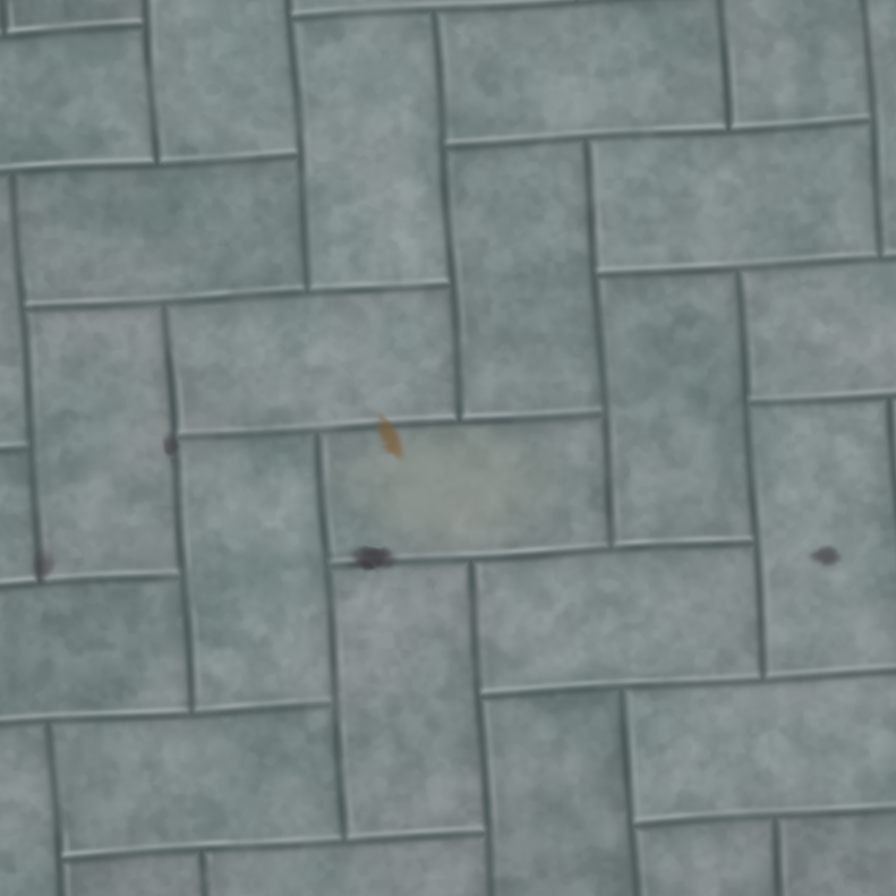
Reproduce this texture procedurally as a Shadertoy shader.

```glsl
const vec2 ORIGIN = vec2(0.354, 0.481);       // corner of one paver, y down
const vec2 STEP_RIGHT = vec2(0.1598, -0.0095); // one paver width along the rows
const vec2 STEP_DOWN = vec2(0.0100, 0.1532);   // one paver width down the columns
const vec3 COOL_STONE = vec3(0.462, 0.528, 0.523);
const vec3 WARM_STONE = vec3(0.522, 0.543, 0.547);
const vec3 JOINT_COLOR = vec3(0.285, 0.335, 0.340);
const vec3 RIM_COLOR = vec3(0.635, 0.670, 0.675);
const vec3 RUST = vec3(0.47, 0.37, 0.23);
const vec3 DIRT = vec3(0.24, 0.23, 0.24);
const vec3 PALE = vec3(0.60, 0.615, 0.575);
const float JOINT_WIDTH = 0.032;  // widths are in paver units
const float RIM_WIDTH = 0.024;
const float RIM_OFFSET = 0.046;
const float SHADE_WIDTH = 0.13;
const float WOBBLE = 0.011;
const float GRAIN = 0.075;
const float MOTTLE = 0.075;
const float PAVER_VARIATION = 0.022;

float hash(vec2 p) {
    return fract(sin(dot(p, vec2(127.1, 311.7))) * 4375.85);
}

vec2 hash2(vec2 p) {
    return vec2(hash(p), hash(p + 47.3));
}

// Smooth cellular noise: random cell values blended by distance, 0 to 1
float cellular(vec2 p) {
    vec2 cell = floor(p), f = fract(p);
    float total = 0.0, weight = 0.0;
    for (int y = -1; y <= 1; y++)
    for (int x = -1; x <= 1; x++) {
        vec2 o = vec2(x, y);
        vec2 d = o + hash2(cell + o) - f;
        float w = exp(-5.0 * dot(d, d));
        total += w * hash(cell + o + 19.7);
        weight += w;
    }
    return total / weight;
}

// Layered sines for slow drifts, about -1 to 1
float drift(vec2 p) {
    float s = sin(p.x * 1.7 + 1.3 * sin(p.y * 1.1));
    s += 0.6 * sin(p.y * 2.3 + 1.7 * sin(p.x * 0.9 + 2.0));
    return s / 1.6;
}

float bell(float d, float width) {
    return exp(-d * d / (width * width));
}

// Soft oval spot, slanted by shear
float spot(vec2 p, vec2 center, vec2 radius, float shear) {
    vec2 d = p - center;
    d.x -= shear * d.y;
    d /= radius;
    return exp(-dot(d, d) * dot(d, d));
}

void mainImage(out vec4 fragColor, in vec2 fragCoord) {
    vec2 uv = fragCoord / iResolution.y;
    vec2 p = vec2(uv.x, 1.0 - uv.y);
    vec2 g = inverse(mat2(STEP_RIGHT, STEP_DOWN)) * (p - ORIGIN);
    g += WOBBLE * vec2(drift(g.yx * 2.1), drift(g * 1.9 + 4.0));

    // Herringbone: the diagonal index picks the half of a lying or standing paver
    vec2 cell = floor(g);
    float m = mod(cell.x - cell.y, 4.0);
    vec2 size = m < 1.5 ? vec2(2.0, 1.0) : vec2(1.0, 2.0);
    vec2 halfStep = vec2(m == 1.0, m == 2.0);
    vec2 id = cell - halfStep;
    vec2 nearSide = g - id;            // distance to left and top
    vec2 farSide = size - nearSide;    // distance to right and bottom
    vec2 side = min(nearSide, farSide);

    // Stone face
    float fine = cellular(p * 105.0) - 0.5;
    float medium = cellular(p * 44.0 + 9.0) - 0.5;
    float broad = cellular(p * 15.0 + 31.0) - 0.5;
    float warmth = 0.42 + 0.25 * (p.y - 0.5) + 0.55 * broad
                 + 0.14 * drift(p * 9.0) + 0.35 * (hash(id + 3.1) - 0.5);
    vec3 color = mix(COOL_STONE, WARM_STONE, clamp(warmth, 0.0, 1.0));
    color += GRAIN * (0.55 * fine + 0.45 * medium);
    color += MOTTLE * (0.6 * broad + 0.4 * medium);
    color += PAVER_VARIATION * (2.0 * hash(id) - 1.0);
    vec2 fromCenter = p - vec2(0.56, 0.48);
    color += 0.022 - 0.075 * dot(fromCenter, fromCenter);
    color = mix(color, PALE, 0.5 * spot(p, vec2(0.50, 0.54), vec2(0.11, 0.065), 0.0));

    // Worn edges and joints
    float wear = cellular(p * 26.0 + 71.0);
    color *= 1.0 - 0.07 * max(bell(side.x, SHADE_WIDTH), bell(side.y, SHADE_WIDTH));
    float lowRim = bell(farSide.y - RIM_OFFSET, RIM_WIDTH);
    float leftRim = bell(nearSide.x - RIM_OFFSET - 0.012, RIM_WIDTH);
    color = mix(color, RIM_COLOR, lowRim * (0.35 + 0.65 * wear));
    color = mix(color, RIM_COLOR, leftRim * 0.48 * wear);
    float joint = max(bell(side.x, JOINT_WIDTH), 0.85 * bell(side.y, JOINT_WIDTH));
    color = mix(color, JOINT_COLOR, joint * (0.55 + 0.4 * wear));

    // Stains
    vec2 q = p + 0.008 * vec2(medium, fine);
    color = mix(color, RUST, 0.75 * spot(q, vec2(0.436, 0.488), vec2(0.012, 0.022), 0.45));
    color = mix(color, DIRT, 0.85 * spot(q, vec2(0.417, 0.623), vec2(0.024, 0.011), 0.0));
    color = mix(color, DIRT, 0.6 * spot(q, vec2(0.921, 0.621), vec2(0.015, 0.010), 0.0));
    color = mix(color, DIRT, 0.6 * spot(q, vec2(0.190, 0.498), vec2(0.008, 0.014), 0.0));
    color = mix(color, DIRT, 0.45 * spot(q, vec2(0.046, 0.632), vec2(0.012, 0.017), 0.0));

    fragColor = vec4(clamp(color, 0.0, 1.0), 1.0);
}
```
